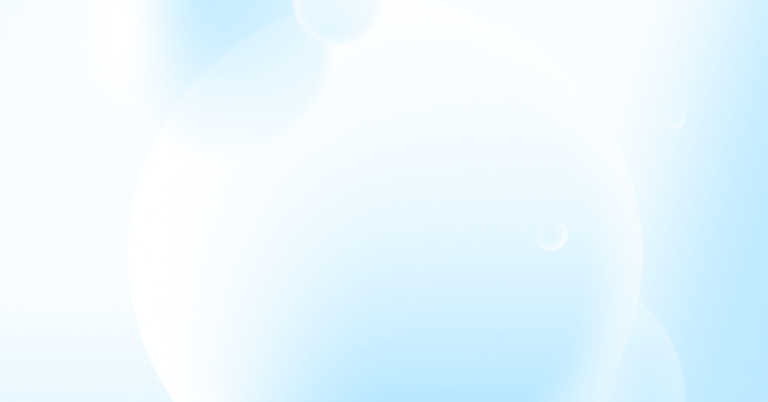
A Shadertoy shader for this background:

```glsl
// Pale blue backdrop with a large frosted disc and soft translucent bubbles.

float hash(vec2 p) {
    return fract(sin(dot(p, vec2(127.1, 311.7))) * 43758.5);
}

float valueNoise(vec2 p) {
    vec2 cell = floor(p), f = fract(p);
    f = f * f * (3.0 - 2.0 * f);
    return mix(mix(hash(cell), hash(cell + vec2(1, 0)), f.x),
               mix(hash(cell + vec2(0, 1)), hash(cell + vec2(1, 1)), f.x), f.y);
}

float circle(vec2 p, vec2 center, float radius) {
    return length(p - center) - radius;
}

// Coverage of a shape with an edge of the given softness
float cover(float d, float softness) {
    return 1.0 - smoothstep(-softness, softness, d);
}

// Soft round light, 1 at its center
float glow(vec2 p, vec2 center, vec2 size) {
    vec2 q = (p - center) / size;
    return exp(-dot(q, q));
}

// Tint of a small glass bubble: light rim on the lower right
float bubble(float tint, vec2 p, vec2 center, float radius, float strength) {
    float d = circle(p, center, radius);
    float side = dot(p - center, vec2(0.7, -0.7)) / radius;
    float rim = smoothstep(-0.8 * radius, 0.0, d) * (0.55 + 0.45 * side);
    float inner = tint * (1.0 - strength * rim) + 0.04 * strength * (0.3 - side);
    return mix(tint, inner, cover(d, 1.2 / iResolution.y));
}

void mainImage(out vec4 fragColor, in vec2 fragCoord) {
    vec2 p = fragCoord / iResolution.y;
    p.x *= 1.9104 * iResolution.y / iResolution.x;
    float px = 1.2 / iResolution.y;

    // Backdrop: blue towards the right side and faintly at the lower left
    float tint = 0.07 + 0.86 * smoothstep(1.4, 2.0, p.x + 0.3 * (0.5 - p.y));
    tint += 0.24 * smoothstep(0.35, -0.05, p.y) * (1.0 - smoothstep(0.5, 1.3, p.x));
    tint += 0.06 * glow(p, vec2(0.0, 1.0), vec2(0.2, 0.25));
    tint -= 0.08 * glow(p, vec2(0.31, 0.93), vec2(0.1, 0.15));

    // Lower right disc with a pale rim
    float lowD = circle(p, vec2(1.38, 0.005), 0.325);
    float lowRim = smoothstep(-0.12, 0.0, lowD);
    tint = mix(tint, tint * (1.0 - 0.25 * lowRim) + 0.04 * (1.0 - lowRim), cover(lowD, px));

    // Large disc: white at the left, blue pooling at the bottom
    float bigD = circle(p, vec2(0.958, 0.366), 0.64);
    float inBig = cover(bigD, px);
    float pool = 0.95 * pow(max(1.0 - p.y, 0.0), 2.1) * smoothstep(0.38, 0.98, p.x);
    pool += 0.06 * smoothstep(0.5, 1.2, p.x);
    pool *= 1.0 - 0.55 * smoothstep(-0.16, 0.0, bigD);
    tint = mix(tint, pool + 0.01, inBig);

    // Upper left bubble, fading out to the left and downwards
    float upperD = circle(p, vec2(0.552, 0.888), 0.266);
    float upper = smoothstep(0.3, 0.53, p.x) * smoothstep(0.57, 1.02, p.y);
    upper *= 1.0 - 0.5 * smoothstep(0.55, 0.85, p.x);
    upper = 0.62 * upper + 0.07 * smoothstep(0.3, 0.5, p.x);
    tint += upper * cover(upperD, 0.022) * mix(1.0, 0.88, inBig);

    // Top bubble: shaded toward its lower edge, with a soft outline
    float topD = circle(p, vec2(0.841, 1.0), 0.112);
    float topTint = 0.2 + 0.12 * smoothstep(0.95, 0.75, p.x);
    topTint += 0.08 * glow(p, vec2(0.83, 0.93), vec2(0.07, 0.04));
    topTint -= 0.12 * smoothstep(-0.03, 0.0, topD);
    tint = mix(tint, topTint, cover(topD, 0.006));

    // Small glass bubbles
    tint = bubble(tint, p, vec2(1.371, 0.418), 0.041, 0.7);
    tint = bubble(tint, p, vec2(1.679, 0.706), 0.026, 0.6);

    // Faint paper grain
    tint += 0.025 * (valueNoise(p * 130.0) - 0.5);

    vec3 white = vec3(1.0);
    vec3 skyBlue = vec3(0.72, 0.91, 1.0);
    fragColor = vec4(mix(white, skyBlue, clamp(tint, 0.0, 1.0)), 1.0);
}
```
